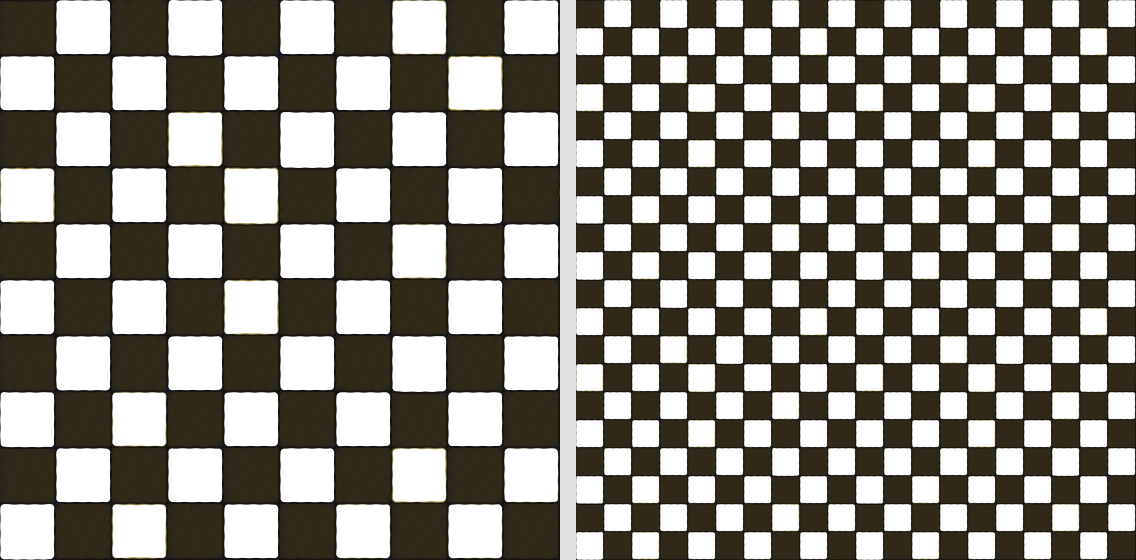
Left: one tile. Right: repeated 2 by 2.
Give the GLSL for this pattern, as a WebGL 1 fragment shader.

```glsl
precision highp float;
// A checkerboard of rounded white tiles on dark brown, edged by thin black lines.
// Each white tile is a rounded-box distance; the lines are bands just outside it,
// with hashed bulges, ochre rims and smudged blocks as wear. All of it wraps.
uniform vec2 u_resolution;

#define CELLS 10.0
#define GRID_SHIFT vec2(0.013, -0.013)
#define TILE_HALF 0.479
#define TILE_ROUND 0.07
#define LINE_WIDTH 0.036
#define KNOT_RADIUS 0.045
#define BULGE 0.03
#define WOBBLE 0.003
#define MOTTLE 0.007
#define BLOCKS 10.0

const float TAU = 6.2831853;
const vec3 BROWN = vec3(0.19, 0.16, 0.10);
const vec3 LINE_BLACK = vec3(0.085, 0.07, 0.05);
const vec3 SMUDGE_BLUE = vec3(0.13, 0.135, 0.14);
const vec3 OCHRE = vec3(0.55, 0.49, 0.14);

// Hash that repeats after `period` cells.
float hashWrapped(vec2 cell, float period, float seed) {
  cell = mod(cell, period);
  return fract(sin(dot(cell, vec2(12.99, 78.23)) + seed * 37.7) * 4375.85);
}

// Signed distance to one white tile; some sag along the bottom edge.
float tileDistance(vec2 p, vec2 cell) {
  float sag = BULGE * smoothstep(0.82, 0.9, hashWrapped(cell, CELLS, 1.0));
  float across = clamp(2.0 * abs(p.x), 0.0, 1.0);
  p.y += 0.5 * sag * (1.0 - pow(across, 4.0));
  vec2 halfSize = vec2(TILE_HALF, TILE_HALF + 0.5 * sag);
  vec2 q = abs(p) - halfSize + TILE_ROUND;
  return length(max(q, 0.0)) + min(max(q.x, q.y), 0.0) - TILE_ROUND;
}

// Nearest white tile: x = distance, y = strength of its ochre rim.
vec2 nearestTile(vec2 g) {
  vec2 home = floor(g);
  vec2 best = vec2(10.0, 0.0);
  for (int j = -1; j <= 1; j++) {
    for (int i = -1; i <= 1; i++) {
      vec2 cell = home + vec2(float(i), float(j));
      if (mod(cell.x + cell.y, 2.0) < 0.5) {
        float d = tileDistance(g - cell - 0.5, cell);
        float rim = smoothstep(0.72, 0.95, hashWrapped(cell, CELLS, 2.0));
        if (d < best.x) best = vec2(d, rim);
      }
    }
  }
  return best;
}

// Faint woven mottling from layered sines with whole-number periods.
float mottle(vec2 uv) {
  vec2 a = uv * TAU;
  float weave = sin(a.x * 130.0 + 2.0 * sin(a.y * 20.0)) * sin(a.y * 90.0);
  float drift = sin(a.x * 43.0 + 1.5 * sin(a.y * 17.0)) * sin(a.y * 31.0 + a.x * 7.0);
  return 0.5 * weave + 0.5 * drift;
}

// Blocky smudges gathered at the corners and left side of a dark cell.
float smudge(vec2 g) {
  vec2 cell = floor(g);
  vec2 p = fract(g);
  vec2 block = floor(g * BLOCKS);
  vec2 inside = 0.5 - abs(fract(g * BLOCKS) - 0.5);
  vec2 edge = smoothstep(0.36, 0.42, abs(p - 0.5));
  float corner = edge.x * edge.y * step(0.45, hashWrapped(block, CELLS * BLOCKS, 3.0));
  float side = max(edge.x, edge.y) * step(0.87, hashWrapped(block, CELLS * BLOCKS, 4.0));
  float soft = smoothstep(0.0, 0.15, min(inside.x, inside.y));
  float strip = (1.0 - smoothstep(0.10, 0.14, p.x)) * step(0.5, hashWrapped(cell, CELLS, 5.0));
  return max(max(corner, 0.6 * side) * soft, 0.45 * strip);
}

void main() {
  vec2 uv = gl_FragCoord.xy / u_resolution;
  vec2 g = uv * CELLS + GRID_SHIFT;
  float soft = max(0.6 * CELLS / min(u_resolution.x, u_resolution.y), 0.009);

  // Slightly uneven outlines.
  vec2 wave = vec2(sin(TAU * (37.0 * uv.y + 3.0 * uv.x)), sin(TAU * (41.0 * uv.x + 2.0 * uv.y)));
  vec2 warped = g + WOBBLE * wave;
  vec2 tile = nearestTile(warped);

  // Dark ground.
  vec3 color = BROWN + MOTTLE * mottle(uv);
  color = mix(color, SMUDGE_BLUE, 0.65 * smudge(g));

  // Lines around the tiles, and knots where four cells meet.
  vec2 node = floor(warped + 0.5);
  float knot = length(warped - node) - KNOT_RADIUS;
  float line = min(tile.x - LINE_WIDTH, knot);
  float blueKnot = (1.0 - smoothstep(0.0, 0.12, knot)) * hashWrapped(node, CELLS, 6.0);
  vec3 lineColor = mix(LINE_BLACK, vec3(0.08, 0.09, 0.12), blueKnot);
  color = mix(color, lineColor, 1.0 - smoothstep(-soft, soft, line));

  // White faces, then worn ochre rims on a few of them.
  color = mix(color, vec3(1.0), 1.0 - smoothstep(-soft, soft, tile.x));
  float rim = 1.0 - smoothstep(0.006, 0.012 + soft, abs(tile.x));
  float patchy = 0.6 + 0.4 * sin(TAU * (13.0 * uv.x + 11.0 * uv.y));
  color = mix(color, OCHRE, 0.7 * rim * tile.y * patchy);

  gl_FragColor = vec4(color, 1.0);
}
```
